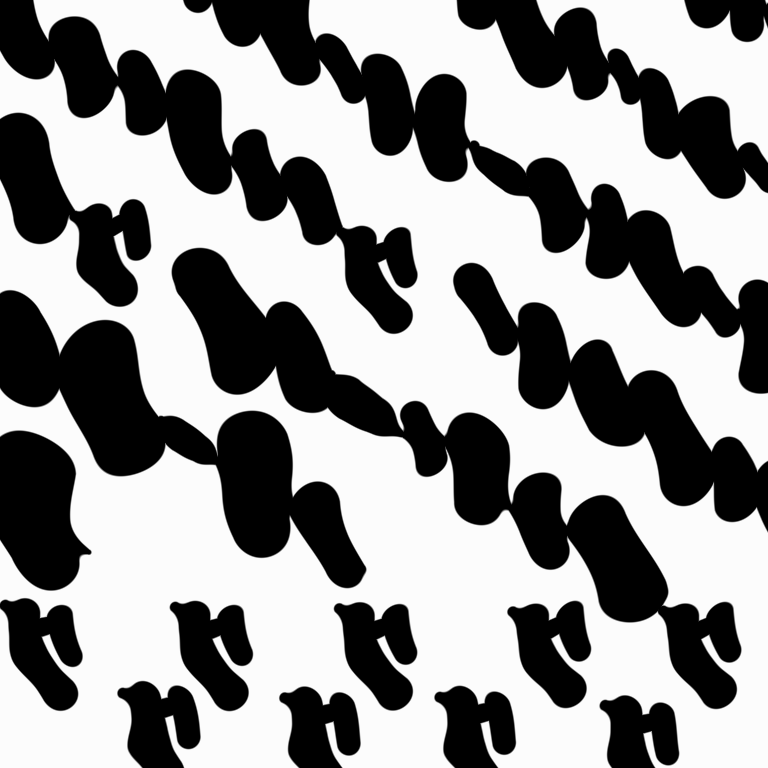
A WebGL 2 fragment shader for this pattern:

```glsl
#version 300 es
precision highp float;

#define ROW_STEP 0.208
#define ROW_START 0.013
#define SLOPE 0.64
#define PITCH 0.076
#define PITCH_GROWTH 0.008
#define JITTER 0.55
#define FORK_LEVEL 0.32
#define CHAIN_END 0.735
#define NECK 0.0035
#define WOBBLE 0.006
#define PAPER vec3(0.99)
#define INK vec3(0.0)

uniform vec2 u_resolution;
out vec4 fragColor;

float hash(vec2 p) {
    return fract(sin(dot(p, vec2(127.1, 311.7))) * 43758.5453);
}

float smoothUnion(float a, float b, float k) {
    float h = max(k - abs(a - b), 0.0) / k;
    return min(a, b) - h * h * k * 0.25;
}

// Capsule whose radius runs from ra to rb
float taper(vec2 p, vec2 a, vec2 b, float ra, float rb) {
    vec2 ab = b - a;
    float h = clamp(dot(p - a, ab) / dot(ab, ab), 0.0, 1.0);
    return length(p - a - ab * h) - mix(ra, rb, h);
}

float rowPitch(float row) {
    return PITCH + PITCH_GROWTH * row;
}

// Joint between two neighbouring blobs of a chain
vec2 joint(float row, float i) {
    vec2 id = vec2(i, row);
    float x = (i + JITTER * (hash(id) - 0.5)) * rowPitch(row);
    float y = ROW_START + ROW_STEP * row + SLOPE * x;
    return vec2(x, y + 0.025 * (hash(id + 17.3) - 0.5));
}

// Curved stem with a short finger, hung from its upper left corner
float fork(vec2 p) {
    vec2 knee = vec2(0.043, 0.07);
    float stem = taper(p, vec2(0.031, 0.014), knee, 0.021, 0.021);
    stem = smoothUnion(stem, taper(p, knee, vec2(0.07, 0.108), 0.021, 0.025), 0.02);
    float finger = taper(p, vec2(0.078, 0.012), vec2(0.095, 0.06), 0.017, 0.0155);
    float bridge = taper(p, vec2(0.045, 0.032), vec2(0.078, 0.018), 0.013, 0.011);
    float hook = taper(p, vec2(0.003, 0.006), vec2(0.028, 0.018), 0.007, 0.011);
    return min(min(smoothUnion(stem, hook, 0.008), finger), bridge);
}

// Leaning body with pointed necks reaching both joints
float blob(vec2 p, vec2 a, vec2 b, vec2 id) {
    float w = b.x - a.x;
    vec2 mid = 0.5 * (a + b);
    float lens = step(0.88, hash(id + 5.1));
    vec2 axis = normalize(mix(vec2(0.1 + 0.4 * hash(id + 2.7), 1.0), vec2(1.0, 0.5), lens));
    vec2 arm = axis * mix(0.011 + w * (0.27 + 0.2 * hash(id + 9.4)), 0.2 * w, lens);
    float r = w * mix(0.385, 0.29, lens);
    float swell = 0.4 * (hash(id + 3.8) - 0.5);
    float d = taper(p, mid - arm, mid + arm, r * (1.0 - swell), r * (1.0 + swell));
    float necks = min(taper(p, a, mid, NECK, 0.25 * w), taper(p, b, mid, NECK, 0.25 * w));
    d = smoothUnion(d, necks, 0.012);
    d = min(d, length(p - a - vec2(0.007, 0.001)) - 0.007);

    // Thin stalk with a ball on a few upper blobs
    if (mid.y < 0.17 && hash(id + 6.6) > 0.68) {
        vec2 tip = mid - vec2(0.008, 0.1);
        d = smoothUnion(d, taper(p, mid, tip, 0.0055, 0.0055), 0.01);
        d = smoothUnion(d, taper(p, tip, tip - vec2(0.0, 0.02), 0.019, 0.022), 0.01);
    }
    return d;
}

float chains(vec2 p) {
    float d = 1.0;
    for (int k = -3; k <= 3; k++) {
        float row = float(k);
        float column = floor(p.x / rowPitch(row));
        for (int n = -3; n <= 2; n++) {
            float i = column + float(n);
            vec2 before = joint(row, i - 1.0), a = joint(row, i), b = joint(row, i + 1.0);
            if (abs(p.y - a.y) > 0.25 || 0.5 * (a.y + b.y) > CHAIN_END) continue;
            bool forked = a.x < 0.75 && a.y < FORK_LEVEL && b.y >= FORK_LEVEL;
            bool gap = before.x < 0.75 && before.y < FORK_LEVEL && a.y >= FORK_LEVEL;
            if (forked) d = min(d, fork(p - a));
            else if (!gap) d = min(d, blob(p, a, b, vec2(i, row)));
        }
    }
    return d;
}

// Two staggered rows of forks along the lower edge
float forkRows(vec2 p) {
    float d = 1.0;
    for (int n = 0; n < 5; n++) {
        float i = float(n);
        float shift = 0.02 * (hash(vec2(i, 41.0)) - 0.5);
        d = min(d, fork(p - vec2(0.01 + 0.215 * i + shift, 0.787)));
        if (n < 4) d = min(d, fork(p - vec2(0.16 + 0.203 * i + shift, 0.908 + shift)));
    }
    return d;
}

void main() {
    vec2 p = gl_FragCoord.xy / u_resolution;
    p.y = 1.0 - p.y;
    vec2 q = p + WOBBLE * sin(p.yx * vec2(39.0, 31.0) + vec2(0.4, 1.9));
    float d = min(chains(q), forkRows(q));
    float edge = 1.0 / min(u_resolution.x, u_resolution.y);
    fragColor = vec4(mix(INK, PAPER, smoothstep(-edge, edge, d)), 1.0);
}
```
